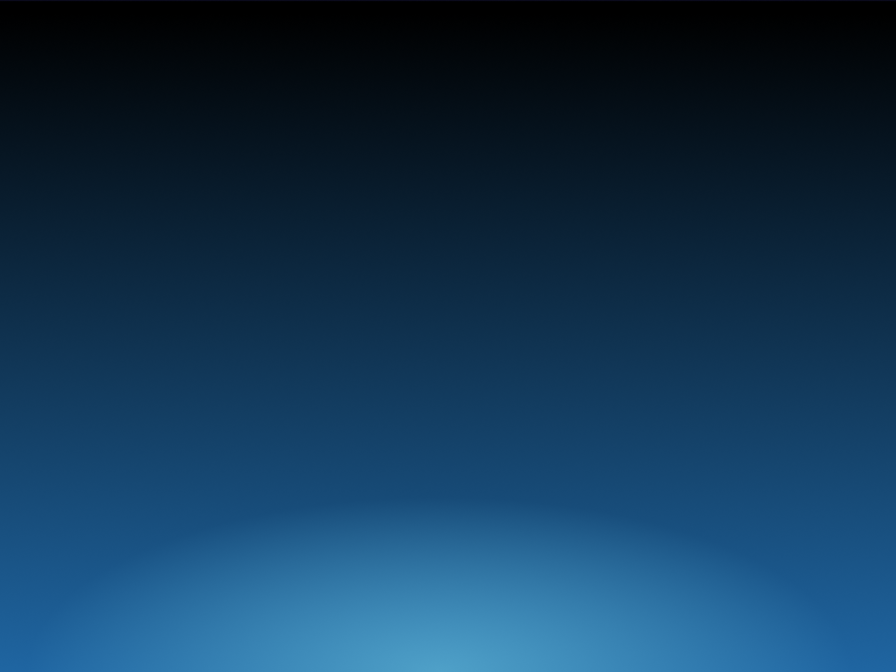
Give the GLSL for this background, as a Shadertoy shader.

```glsl
const vec3 SKY_TOP = vec3(0.0, 0.0, 0.0);
const vec3 SKY_BOTTOM = vec3(0.122, 0.398, 0.635);
const vec3 GLOW_COLOR = vec3(0.31, 0.63, 0.785);
const vec3 RIM_COLOR = vec3(0.04, 0.04, 0.11);
const vec2 GLOW_CENTER = vec2(0.49, 0.0);
const vec2 GLOW_RADIUS = vec2(0.46, 0.26);
const float SKY_START = 0.98;    // height where the sky turns fully dark
const float RIM_HEIGHT = 0.0017; // thin line along the top edge
const float DITHER = 1.0 / 255.0;

float hash(vec2 p) {
    return fract(sin(dot(p, vec2(12.99, 78.23))) * 43758.5);
}

// Elliptical falloff: one at the center, zero at the rim
float ellipseGlow(vec2 uv) {
    return clamp(1.0 - length((uv - GLOW_CENTER) / GLOW_RADIUS), 0.0, 1.0);
}

void mainImage(out vec4 fragColor, in vec2 fragCoord) {
    vec2 uv = fragCoord / iResolution.xy;

    // Vertical sky gradient
    vec3 color = mix(SKY_BOTTOM, SKY_TOP, clamp(uv.y / SKY_START, 0.0, 1.0));

    // Light rising from the lower edge
    color = mix(color, GLOW_COLOR, ellipseGlow(uv));

    // Faint rim, weighted by its coverage of the pixel
    float pixel = 1.0 / iResolution.y;
    float rim = clamp((uv.y + 0.5 * pixel - 1.0 + RIM_HEIGHT) / pixel, 0.0, 1.0);
    color = mix(color, RIM_COLOR, rim);

    // Subtle dither against banding
    color += (hash(fragCoord) - 0.5) * DITHER;
    fragColor = vec4(clamp(color, 0.0, 1.0), 1.0);
}
```
